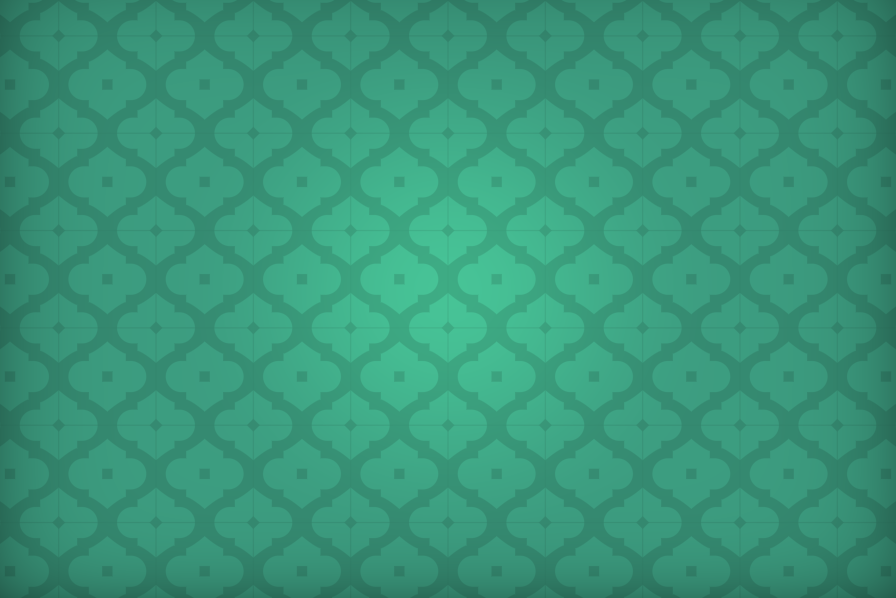
A WebGL 2 fragment shader for this pattern:

```glsl
#version 300 es
precision highp float;
uniform vec2 u_resolution;
out vec4 fragColor;

// Soft coverage of the region where d < 0
float coverage(float d, float blur) {
    return 1.0 - smoothstep(-blur, blur, d);
}

// Lantern tile: a wide bulb with a stepped, pointed neck above and below
float lantern(vec2 p) {
    vec2 q = abs(p);
    float bulb = length(vec2(max(q.x - 0.24, 0.0), q.y)) - 0.16;
    float crown = 0.235 + 0.125 * pow(max(1.0 - q.x / 0.19, 0.0), 1.3);
    float neck = max(q.x - 0.19, (q.y - crown) * 0.8);
    return min(bulb, neck);
}

void main() {
    vec2 p = (gl_FragCoord.xy - 0.5 * u_resolution) / u_resolution.y;
    float period = 0.16276;
    float blur = 0.75 / (u_resolution.y * period);

    // Two interleaved lattices of lanterns
    vec2 cell = (p - vec2(0.0, -0.0483)) / period;
    vec2 diamondCell = fract(cell + 0.5) - 0.5;
    vec2 squareCell = fract(cell) - 0.5;
    float tile = coverage(min(lantern(diamondCell), lantern(squareCell)), blur);

    // Centre ornaments and hairline cross
    vec2 d = abs(diamondCell);
    vec2 s = abs(squareCell);
    float diamond = coverage((d.x + d.y - 0.066) * 0.707, blur);
    float square = coverage(max(s.x, s.y) - 0.053, blur);
    float hairline = coverage(min(d.x, d.y) - 0.006, blur);

    // Green ground with a bright central glow
    vec3 ground = vec3(0.238, 0.618, 0.505);
    vec3 highlight = vec3(0.278, 0.765, 0.590);
    float glow = 1.0 - smoothstep(0.0, 0.46, length(p - vec2(0.0, 0.015)));
    vec3 color = mix(ground, highlight, glow);

    // Darker lattice and ornaments
    float ink = max(1.0 - tile, max(diamond, square));
    color *= 1.0 - 0.12 * ink;
    color *= 1.0 - hairline * mix(0.025, 0.075, tile) * (1.0 - diamond);

    // Shadow along the borders
    float side = 0.5 * u_resolution.x / u_resolution.y - abs(p.x);
    color *= 1.0 - 0.23 * exp(-side / 0.07);
    color *= 1.0 - 0.23 * exp(-(p.y + 0.5) / 0.05);
    color *= 1.0 - 0.12 * exp(-(0.5 - p.y) / 0.07);

    fragColor = vec4(color, 1.0);
}
```
